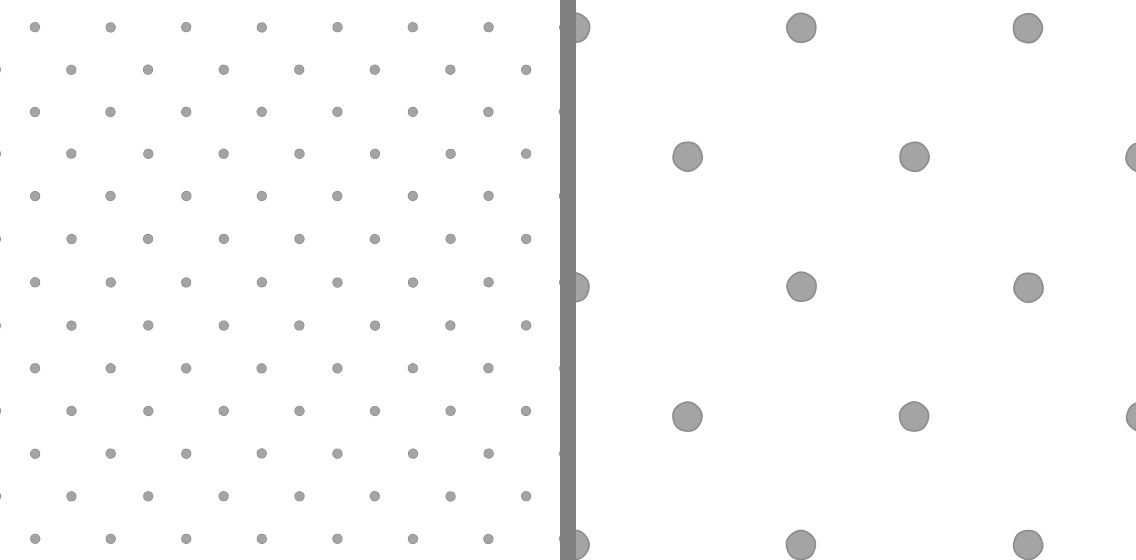
Left: the whole. Right: its middle third, enlarged.
A WebGL 1 fragment shader for this pattern:

```glsl
precision highp float;

// Small grey dots with fine darker rims on white, in staggered rows.
// Each pixel finds its nearest row and column, then measures the distance
// to that one dot; slight drifts and a hash keep the spacing hand-placed.

uniform vec2 u_resolution;

// Two random values in 0..1 for a lattice cell
vec2 hash22(vec2 cell) {
  vec3 q = fract(cell.xyx * vec3(0.1031, 0.1030, 0.0973));
  q += dot(q, q.yzx + 33.33);
  return fract((q.xx + q.yz) * q.zy);
}

// Dot centre, with y measured downward from the top edge
vec2 dotCentre(vec2 cell, float odd, vec2 origin, vec2 pitch) {
  vec2 centre = origin + cell * pitch;
  // Upper-middle rows ride a little high
  float rowOffset = (cell.y - 4.0) / 2.0;
  centre.y -= 0.0034 * exp(-rowOffset * rowOffset);
  // The leftmost dots of odd rows sit slightly outward
  centre.x -= 0.002 * odd * step(cell.x, 1.5);
  return centre + (hash22(cell + 7.0) - 0.5) * 0.0006;
}

// Distance to a disc whose outline is faintly uneven
float unevenDisc(vec2 d, float phase) {
  float angle = atan(d.y, d.x + 1e-6);
  return length(d) - 0.0091 - 0.00012 * sin(5.0 * angle + phase);
}

void main() {
  float side = min(u_resolution.x, u_resolution.y);
  float pixel = 1.0 / side;
  vec2 p = gl_FragCoord.xy / side;
  p.y = u_resolution.y / side - p.y;

  // Nearest cell of the staggered lattice
  vec2 pitch = vec2(0.13496, 0.07612);
  vec2 origin = vec2(0.0626, 0.0488);
  float row = floor((p.y - origin.y) / pitch.y + 0.5);
  float odd = mod(row, 2.0);
  origin.x = mix(origin.x, -0.0053, odd);
  vec2 cell = vec2(floor((p.x - origin.x) / pitch.x + 0.5), row);

  vec2 d = p - dotCentre(cell, odd, origin, pitch);
  float dist = unevenDisc(d, 6.2832 * hash22(cell + 31.0).x);

  // Flat fill, thin rim, white ground
  float rim = smoothstep(-0.0013 - 0.5 * pixel, -0.0004, dist);
  vec3 ink = mix(vec3(0.645), vec3(0.55), rim);
  float cover = 1.0 - smoothstep(-0.6 * pixel, 0.6 * pixel, dist);
  gl_FragColor = vec4(mix(vec3(1.0), ink, cover), 1.0);
}
```
